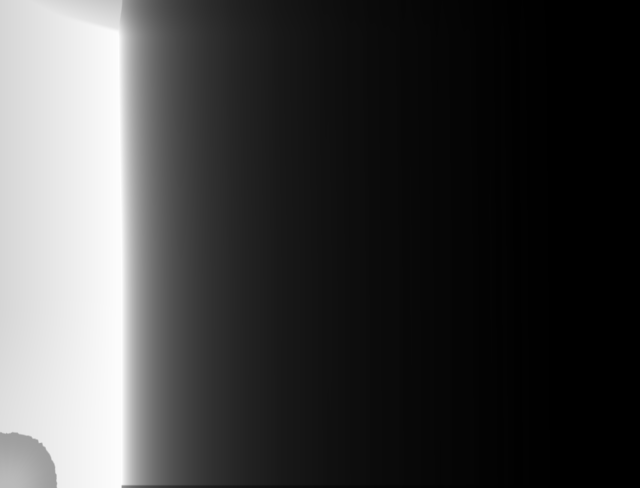
Write a WebGL 2 fragment shader that draws this texture map.

```glsl
#version 300 es
precision highp float;

uniform vec2 u_resolution;
out vec4 fragColor;

// Wall edge and falloff
const float EDGE_X = 0.185;
const float EDGE_BOW = 0.005;
const float EDGE_TOP_FLARE = 0.006;
const float FALLOFF_SCALE = 0.045;
const float FALLOFF_FLOOR = 0.065;
const float TOP_DIMMING = 0.022;
// Wall shading
const float WALL_DARK = 0.835;
const float WALL_LIGHT = 0.99;
const float WALL_LOW_LIFT = 0.04;
// Ceiling wedge
const float CEILING_SLOPE = 0.335;
const float CEILING_NEAR = 0.91;
const float CEILING_FAR = 0.77;
const float CEILING_DEPTH = 0.065;
// Rounded object in the corner
const vec2 BLOB_CENTER = vec2(0.0105, -0.007);
const vec2 BLOB_RADIUS = vec2(0.078, 0.12);
const float BLOB_POWER = 2.5;
const float BLOB_ROUGHNESS = 0.035;
// Faint vertical banding
const float BAND_COUNT = 96.0;
const float BAND_STRENGTH = 0.005;

float hash(float n) {
    return fract(sin(n * 127.1) * 43758.5453);
}

float noise(float x) {
    float cell = floor(x);
    float f = fract(x);
    return mix(hash(cell), hash(cell + 1.0), f * f * (3.0 - 2.0 * f));
}

float wallShade(vec2 uv) {
    float across = clamp(uv.x / EDGE_X, 0.0, 1.0);
    float lift = WALL_LOW_LIFT * (1.0 - smoothstep(0.1, 0.4, uv.y)) * (1.0 - across);
    float wall = mix(WALL_DARK, WALL_LIGHT, across) + lift;

    float depth = uv.y - 1.0 + 0.003 + CEILING_SLOPE * uv.x;
    float ceiling = mix(CEILING_NEAR, CEILING_FAR, clamp(depth / CEILING_DEPTH, 0.0, 1.0));
    ceiling = min(ceiling, wall);
    return mix(wall, ceiling, smoothstep(-0.004, 0.008, depth));
}

float recedingShade(float dist, vec2 uv) {
    float top = 1.0 - smoothstep(0.0, 0.08, 1.0 - uv.y);
    float d = max(dist, 0.0) + TOP_DIMMING * top;
    float shade = (1.0 + FALLOFF_FLOOR) * FALLOFF_SCALE / (d + FALLOFF_SCALE) - FALLOFF_FLOOR;
    float band = noise(uv.x * BAND_COUNT + 0.6 * uv.y) - 0.5;
    return max(shade + BAND_STRENGTH * band * smoothstep(0.05, 0.2, d), 0.0);
}

float blobField(vec2 uv) {
    vec2 q = abs(uv - BLOB_CENTER) / BLOB_RADIUS;
    float radius = pow(pow(q.x, BLOB_POWER) + pow(q.y, BLOB_POWER), 1.0 / BLOB_POWER);
    float rough = noise(atan(q.y, q.x) * 22.0) - 0.5;
    return radius - 1.0 + BLOB_ROUGHNESS * rough;
}

void main() {
    vec2 uv = gl_FragCoord.xy / u_resolution;
    vec2 pixel = 1.0 / u_resolution;
    float top = 1.0 - uv.y;

    // Gently bowed boundary between wall and receding plane
    float edge = EDGE_X + EDGE_BOW * smoothstep(0.07, 0.6, top)
        + EDGE_TOP_FLARE * (1.0 - smoothstep(0.0, 0.07, top));
    float dist = uv.x - edge;
    float side = smoothstep(-pixel.x, pixel.x, dist);
    float shade = mix(wallShade(uv), recedingShade(dist, uv), side);

    // Corner object, darker toward its rim
    float field = blobField(uv);
    float soft = pixel.x / BLOB_RADIUS.x;
    float blob = mix(0.73, 0.62, smoothstep(-0.9, 0.0, field));
    shade = mix(blob, shade, smoothstep(-soft, soft, field));

    // Thin dark border under the receding plane
    shade *= 1.0 - 0.4 * side * (1.0 - smoothstep(0.003, 0.008, uv.y));

    fragColor = vec4(vec3(clamp(shade, 0.0, 1.0)), 1.0);
}
```
